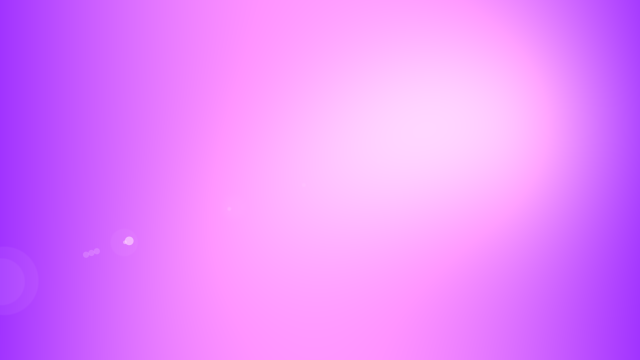
Write a Shadertoy shader that draws this background.

```glsl
const vec3 EDGE_VIOLET = vec3(0.63, 0.20, 1.0);
const vec3 BODY_GAIN = vec3(0.38, 0.38, 0.0);
const vec3 GLOW_GAIN = vec3(0.25, 0.34, 0.0);
const vec3 FLARE_TINT = vec3(1.0, 0.85, 1.0);
const float PI = 3.14159265;

// Lopsided glow: long and drooping on the left, short on the right
float bentGlow(vec2 p, vec2 center, vec2 spread, float height, float droop) {
    vec2 d = p - center;
    float tail = max(-d.x, 0.0);
    d.y += droop * tail * tail;
    d /= vec2(d.x < 0.0 ? spread.x : spread.y, height);
    return exp(-0.5 * dot(d, d));
}

// Point on the slanted line that carries the lens flares
vec2 onAxis(float x) {
    return vec2(x, 0.216 + 0.32 * x);
}

float disc(vec2 p, vec2 center, float radius, float blur) {
    return 1.0 - smoothstep(radius - blur, radius + blur, length(p - center));
}

vec3 addFlare(vec3 color, vec2 p, float x, float radius, float blur, float strength) {
    return mix(color, FLARE_TINT, strength * disc(p, onAxis(x), radius, blur));
}

void mainImage(out vec4 fragColor, in vec2 fragCoord) {
    vec2 p = fragCoord / iResolution.y;
    float across = fragCoord.x / iResolution.x;

    // Violet sides, pink body and pale glow
    float body = sin(PI * across);
    float glow = bentGlow(p, vec2(1.366, 0.653), vec2(0.417, 0.25), 0.231, 0.43);
    vec3 color = min(EDGE_VIOLET + BODY_GAIN * body + GLOW_GAIN * glow, 1.0);

    // Large nested discs at the left edge
    for (int i = 0; i < 2; i++) {
        float k = float(i);
        color = addFlare(color, p, 0.012 - 0.008 * k, 0.095 - 0.030 * k, 0.003, 0.06);
    }

    // Chain of three small dots
    for (int i = 0; i < 3; i++) {
        color = addFlare(color, p, 0.239 + 0.015 * float(i), 0.0085, 0.002, 0.20);
    }

    // Bright bead, its companion and halo
    color = addFlare(color, p, 0.345, 0.038, 0.003, 0.05);
    color = addFlare(color, p, 0.347, 0.005, 0.002, 0.50);
    color = addFlare(color, p, 0.359, 0.012, 0.002, 0.62);

    // Faint sparks fading toward the glow
    color = addFlare(color, p, 0.648, 0.030, 0.015, 0.05);
    for (int i = 0; i < 3; i++) {
        float k = float(i);
        color = addFlare(color, p, 0.637 + 0.207 * k, 0.005, 0.003, 0.22 - 0.05 * k);
    }

    fragColor = vec4(color, 1.0);
}
```
